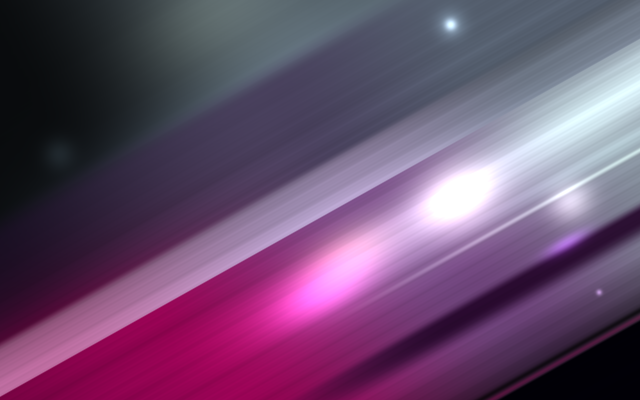
Reproduce this background procedurally as a WebGL 2 fragment shader.

```glsl
#version 300 es
precision highp float;

uniform vec2 u_resolution;
out vec4 fragColor;

#define TILT 0.510
#define RIDGE_V 0.007
#define BAND_TOP_V 0.120
#define HAZE_V 0.384
#define BEAM_V -0.120
#define GROOVE_V -0.385
#define RIM_V -0.608
#define STREAK_GAIN 0.055

// Soft step that never gets thinner than a pixel.
float edge(float at, float width, float x) {
  float w = max(width, 1.0 / u_resolution.y);
  return smoothstep(at - w, at + w, x);
}

float bell(float x, float width) {
  float k = x / width;
  return exp(-k * k);
}

// Elliptic glow, with radii along and across the stripes.
float glow(vec2 q, vec2 center, vec2 radius) {
  vec2 d = (q - center) / radius;
  return exp(-dot(d, d));
}

vec3 ramp(float u, vec3 stops, vec3 low, vec3 middle, vec3 high) {
  vec3 c = mix(low, middle, smoothstep(stops.x, stops.y, u));
  return mix(c, high, smoothstep(stops.y, stops.z, u));
}

// Layered sines across the stripes, drifting slowly along them.
float streaks(vec2 q) {
  float sum = 0.0, frequency = 43.0, weight = 1.0;
  for (int i = 0; i < 7; i++) {
    float phase = float(i) * 2.4;
    float drift = 0.9 * sin(q.x * 2.3 + phase);
    sum += weight * sin(q.y * frequency + phase + drift);
    frequency *= 1.63;
    weight *= 0.86;
  }
  return sum * 0.4;
}

// Dark upper corner that clears to grey haze.
vec3 hazeColor(vec2 q) {
  vec3 c = mix(vec3(0.035, 0.043, 0.05), vec3(0.32, 0.37, 0.40),
               smoothstep(0.42, 1.15, q.x));
  c += vec3(0.12, 0.14, 0.17) * exp(-abs(q.y - HAZE_V) / 0.06)
     * smoothstep(0.05, 0.75, q.x) * (1.0 - 0.6 * smoothstep(0.9, 1.5, q.x));
  return c + vec3(0.11, 0.12, 0.10) * glow(q, vec2(0.92, 0.58), vec2(0.19, 0.13));
}

vec3 duskColor(vec2 q) {
  vec3 c = ramp(q.x, vec3(0.1, 0.95, 1.5), vec3(0.075, 0.055, 0.12),
                vec3(0.28, 0.25, 0.36), vec3(0.33, 0.37, 0.43));
  float wine = exp(-max(q.y - BAND_TOP_V, 0.0) / 0.085);
  return c + vec3(0.25, -0.03, 0.09) * wine * (1.0 - smoothstep(0.2, 1.1, q.x));
}

vec3 bandColor(vec2 q) {
  vec3 c = ramp(q.x, vec3(0.1, 0.95, 1.6), vec3(0.70, 0.40, 0.59),
                vec3(0.65, 0.58, 0.73), vec3(0.44, 0.48, 0.54));
  float height = (q.y - RIDGE_V) / (BAND_TOP_V - RIDGE_V);
  return c * mix(1.1, 0.78, clamp(height, 0.0, 1.0));
}

// Magenta floor with the beam, the fine ray and the dark groove.
vec3 floorColor(vec2 q) {
  vec3 c = ramp(q.x + 0.4 * q.y, vec3(0.4, 1.02, 1.6), vec3(0.58, 0.01, 0.32),
                vec3(0.44, 0.27, 0.49), vec3(0.52, 0.56, 0.61));
  c *= mix(0.78, 1.0, smoothstep(-0.1, 0.45, q.x));
  vec3 beam = mix(vec3(0.42, 0.08, 0.27), vec3(0.33, 0.38, 0.36),
                  smoothstep(0.65, 1.15, q.x));
  c += beam * bell(q.y - BEAM_V - 0.05 * (q.x - 1.2), 0.085)
     * smoothstep(0.35, 1.0, q.x);
  c += vec3(0.24, 0.28, 0.24) * bell(q.y + 0.236, 0.006) * smoothstep(0.75, 1.4, q.x);
  c += vec3(0.10, 0.13, 0.12) * bell(q.y + 0.205, 0.025) * smoothstep(0.9, 1.6, q.x);

  float groove = edge(GROOVE_V - 0.035, 0.028, q.y)
               * (1.0 - edge(GROOVE_V + 0.028, 0.014, q.y));
  c = mix(c, vec3(0.13, 0.015, 0.15), groove * 0.9 * smoothstep(0.4, 1.1, q.x));
  c *= mix(0.3, 1.0, smoothstep(-0.64, -0.42, q.y));
  c *= 1.0 - 0.65 * bell(q.y - RIM_V - 0.022, 0.007);
  c += vec3(0.16, 0.0, 0.07) * bell(q.y - RIM_V - 0.008, 0.006);
  return mix(vec3(0.004, 0.0, 0.025), c, edge(RIM_V, 0.004, q.y));
}

vec3 lights(vec2 q, vec2 p) {
  vec3 c = vec3(0.38, 0.20, 0.42) * glow(q, vec2(0.841, -0.161), vec2(0.13, 0.055));
  c += vec3(0.22, 0.20, 0.10) * glow(q, vec2(0.935, -0.105), vec2(0.12, 0.06));
  c += vec3(0.55, 0.52, 0.48) * glow(q, vec2(1.243, -0.117), vec2(0.10, 0.072));
  c += vec3(0.38, 0.37, 0.36) * glow(q, vec2(1.487, -0.265), vec2(0.055, 0.045));
  c += vec3(0.28, 0.12, 0.40) * glow(q, vec2(1.427, -0.351), vec2(0.06, 0.018));
  // Round sparks
  c += vec3(0.45, 0.50, 0.53) * glow(p, vec2(1.127, 0.938), vec2(0.014));
  c += vec3(0.16, 0.20, 0.22) * glow(p, vec2(1.127, 0.938), vec2(0.034));
  c += vec3(0.40, 0.32, 0.45) * glow(p, vec2(1.498, 0.269), vec2(0.007));
  return c + vec3(0.07, 0.09, 0.10) * glow(p, vec2(0.148, 0.615), vec2(0.038));
}

void main() {
  vec2 p = gl_FragCoord.xy / u_resolution.y;
  vec2 along = vec2(cos(TILT), sin(TILT));
  vec2 q = vec2(dot(p, along), dot(p, vec2(-along.y, along.x)));

  vec3 color = floorColor(q);
  color = mix(color, bandColor(q), edge(RIDGE_V, 0.002, q.y));
  color = mix(color, duskColor(q), edge(BAND_TOP_V, 0.012, q.y));
  color = mix(color, hazeColor(q), edge(HAZE_V, 0.035, q.y));

  float calm = 1.0 - 0.75 * smoothstep(BAND_TOP_V, HAZE_V, q.y);
  color *= 1.0 + STREAK_GAIN * calm * streaks(q);
  color += lights(q, p);
  fragColor = vec4(clamp(color, 0.0, 1.0), 1.0);
}
```
